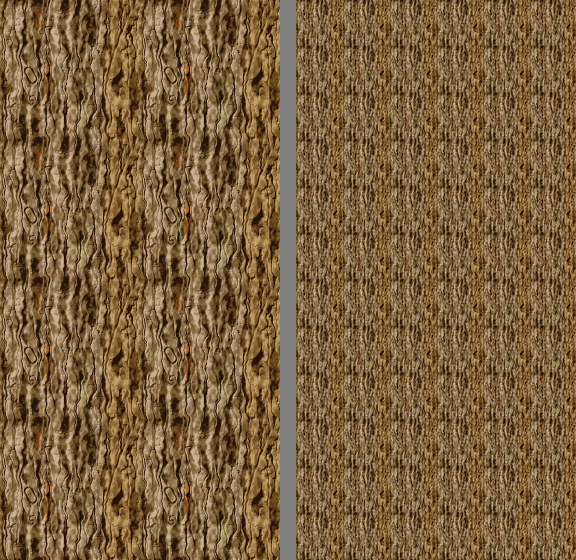
Left, the tile; right, the same tile 3 across and 3 down.
This texture is drawn by a Shadertoy shader. Its source:

```glsl
// Rugged tree bark: long tapering furrows, flaking plates, leaning ridges, a knot and orange streaks.

const vec2  REPEATS      = vec2(2.0, 4.0);   // tiles across and down
const float MAIN_LINES   = 10.0;             // deep furrows per tile
const float MINOR_LINES  = 17.0;             // shallow furrows per tile
const float BASE_HEIGHT  = 0.68;
const float FURROW_DEPTH = 0.56;
const float RELIEF       = 0.80;             // strength of the side light
const vec2  LIGHT_STEP   = vec2(-0.008, 0.005);
const float GRAIN        = 1.05;
const float BROWN_X      = 0.87;             // centre of the warm brown band
const vec2  KNOT         = vec2(0.22, 0.46);
const float FRACTURE_Y   = 0.26;

const vec3 SHADOW = vec3(0.15, 0.08, 0.035);
const vec3 DEEP   = vec3(0.33, 0.22, 0.10);
const vec3 BROWN  = vec3(0.45, 0.31, 0.14);
const vec3 MID    = vec3(0.51, 0.40, 0.25);
const vec3 PALE   = vec3(0.63, 0.52, 0.38);
const vec3 LIGHT  = vec3(0.79, 0.69, 0.58);
const vec3 ORANGE = vec3(0.62, 0.30, 0.05);
const vec3 MOSS   = vec3(0.46, 0.44, 0.20);

// Leaning ridges: centre xy, half length vector zw
const int RIDGES = 3;
const vec4 RIDGE[RIDGES] = vec4[](vec4(0.885, 0.74, 0.09, 0.27),
                                  vec4(0.83, 0.20, 0.04, 0.17),
                                  vec4(0.375, 0.68, 0.025, -0.12));
const float RIDGE_WIDTH[RIDGES] = float[](0.030, 0.024, 0.020);

float hash(vec2 c) { return fract(sin(dot(c, vec2(127.1, 311.7))) * 43758.5453); }

// Value noise that wraps over the unit tile
float noise(vec2 p, vec2 cells) {
    p *= cells;
    vec2 i = floor(p), f = p - i;
    f = f * f * (3.0 - 2.0 * f);
    vec2 a = mod(i, cells), b = mod(i + 1.0, cells);
    return mix(mix(hash(a), hash(vec2(b.x, a.y)), f.x),
               mix(hash(vec2(a.x, b.y)), hash(b), f.x), f.y);
}

float fbm(vec2 p, vec2 cells) {
    float sum = 0.0, amp = 0.533;
    for (int k = 0; k < 4; k++) {
        sum += amp * noise(p, cells);
        cells *= 2.0;
        amp *= 0.5;
    }
    return sum;
}

vec2 wrapDelta(vec2 d) { return d - round(d); }

float segment(vec2 d, vec2 h) { return length(d - h * clamp(dot(d, h) / dot(h, h), -1.0, 1.0)); }

// Wandering vertical lines whose width swells and tapers away
float furrows(vec2 p, float lines, float rows) {
    float depth = 0.0, base = floor(p.x * lines);
    for (int k = -1; k <= 1; k++) {
        float c = base + float(k), w = mod(c, lines);
        vec2 along = vec2(w / lines, p.y);
        float centre = c + 0.5 + 0.4 * (hash(vec2(w, lines)) - 0.5)
                     + 0.7 * (noise(along, vec2(lines, rows)) - 0.5);
        float width = 0.44 * smoothstep(0.12, 1.0, noise(along + vec2(0.0, 0.43), vec2(lines, rows + 2.0))) + 0.05;
        depth = max(depth, 1.0 - smoothstep(0.25 * width, width, abs(p.x * lines - centre)));
    }
    return depth;
}

float barkHeight(vec2 p) {
    float rough = fbm(p, vec2(18.0, 13.0)) - 0.5;
    vec2 q = p + vec2(0.06, 0.08) * (vec2(fbm(p, vec2(4.0, 5.0)), fbm(p + 0.37, vec2(6.0, 4.0))) - 0.5);
    q.x += 0.055 * rough;
    float deep = max(furrows(q, MAIN_LINES, 4.0), 0.6 * furrows(q + 0.31, MINOR_LINES, 7.0));

    // Leaning ridges bridge the furrows and cast a ragged gap beside them
    for (int k = 0; k < RIDGES; k++) {
        float d = segment(wrapDelta(q - RIDGE[k].xy), RIDGE[k].zw) / RIDGE_WIDTH[k] + 2.0 * rough;
        float ring = smoothstep(0.75, 1.05, d) * (1.0 - smoothstep(1.1, 1.6, d));
        deep = max(deep * smoothstep(0.6, 1.0, d), ring * smoothstep(0.3, 0.6, noise(p, vec2(9.0, 7.0))));
    }

    // Tilted knot in a hollow
    float knot = segment(wrapDelta(p - KNOT), vec2(-0.018, 0.027)) / 0.022 + 1.4 * rough;
    deep = max(deep * smoothstep(0.6, 1.0, knot), smoothstep(0.7, 1.0, knot) * (1.0 - smoothstep(1.1, 1.8, knot)));

    // Jagged cross fracture over part of the width
    float gap = abs(wrapDelta(p - FRACTURE_Y).y + 0.16 * rough);
    float span = smoothstep(0.2, 0.7, cos(6.28319 * (p.x - 0.2)));
    deep = max(deep, 0.7 * span * (1.0 - smoothstep(0.003, 0.012, gap)));

    // Flaking layers with sharp rims, and short thin cracks
    float layer = fbm(q, vec2(19.0, 7.0));
    float flakes = smoothstep(0.40, 0.43, layer) + smoothstep(0.54, 0.57, layer) - 1.0;
    float veins = abs(fbm(q + 0.17, vec2(13.0, 11.0)) - 0.5);
    float crack = (1.0 - smoothstep(0.004, 0.022, veins)) * smoothstep(0.4, 0.6, noise(p, vec2(17.0, 13.0)));
    float fibre = fbm(q, vec2(34.0, 6.0)) - 0.5;
    return BASE_HEIGHT - FURROW_DEPTH * deep + 0.10 * flakes - 0.24 * crack + 0.35 * fibre + 0.3 * rough;
}

vec3 barkColor(vec2 p) {
    float h = barkHeight(p);
    float grain = fbm(p, vec2(40.0, 30.0)) - 0.5;
    float tone = h + RELIEF * (h - barkHeight(p + LIGHT_STEP)) + GRAIN * grain;

    vec3 col = mix(SHADOW, DEEP, smoothstep(-0.04, 0.16, tone));
    col = mix(col, BROWN, smoothstep(0.14, 0.32, tone));
    col = mix(col, MID, smoothstep(0.30, 0.50, tone));
    col = mix(col, PALE, smoothstep(0.48, 0.74, tone));
    col = mix(col, LIGHT, smoothstep(0.72, 0.98, tone));

    // Warm band, moss and orange inner bark
    float warm = smoothstep(0.35, 0.95, cos(6.28319 * (p.x - BROWN_X)));
    col *= mix(vec3(1.0), vec3(0.96, 0.89, 0.70), warm);
    col = mix(col, MOSS * (0.4 + tone), 0.25 * smoothstep(0.56, 0.72, fbm(p + 0.21, vec2(5.0, 4.0))));
    float wobble = 0.04 * (fbm(p, vec2(9.0, 12.0)) - 0.5);
    float streak = min(segment(wrapDelta(p - vec2(0.27 + wobble, 0.80)), vec2(0.0, 0.16)),
                       segment(wrapDelta(p - vec2(0.34 + wobble, 0.44)), vec2(0.0, 0.13)));
    float glow = (1.0 - smoothstep(0.003, 0.022, streak)) * smoothstep(0.3, 0.6, noise(p, vec2(30.0, 18.0)));
    return mix(col, ORANGE * (0.45 + tone), 0.8 * glow);
}

void mainImage(out vec4 fragColor, in vec2 fragCoord) {
    vec3 col = vec3(0.0);
    for (int s = 0; s < 4; s++) {   // four samples smooth the edges
        vec2 offset = 0.5 * vec2(s % 2, s / 2) - 0.25;
        col += 0.25 * barkColor(fract((fragCoord + offset) / iResolution.xy * REPEATS));
    }
    fragColor = vec4(col, 1.0);
}
```
